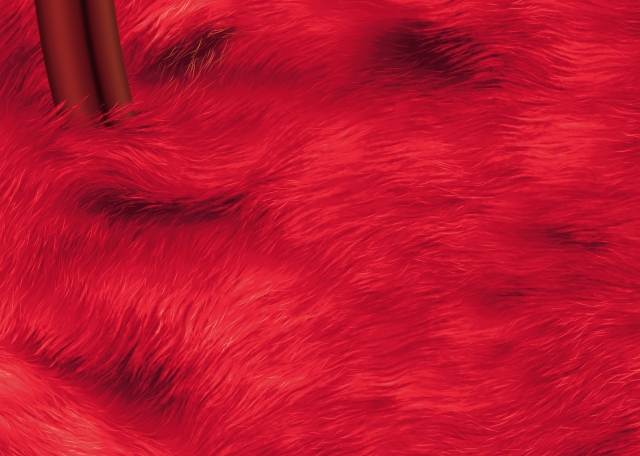
This texture is drawn by a WebGL 2 fragment shader. Its source:

```glsl
#version 300 es
precision highp float;
// Long red fur with combed strands, shadowed creases and a leather strap at the upper left.
uniform vec2 u_resolution;
out vec4 fragColor;

float hash(vec2 p) {
  vec3 q = fract(p.xyx * 0.1031);
  q += dot(q, q.yzx + 33.33);
  return fract((q.x + q.y) * q.z);
}

float noise(vec2 p) {
  vec2 i = floor(p), f = fract(p);
  f = f * f * (3.0 - 2.0 * f);
  return mix(mix(hash(i), hash(i + vec2(1, 0)), f.x),
             mix(hash(i + vec2(0, 1)), hash(i + vec2(1, 1)), f.x), f.y);
}

vec2 heading(float a) { return vec2(cos(a), sin(a)); }

// Coordinates of d along and across the direction a
vec2 align(vec2 d, float a) {
  vec2 h = heading(a);
  return vec2(dot(d, h), dot(d, vec2(-h.y, h.x)));
}

float blob(vec2 p, vec2 centre, vec2 radius, float a) {
  vec2 d = align(p - centre, a) / radius;
  return exp(-dot(d, d));
}

// Combing direction of the pelt
float flowAngle(vec2 p) {
  float a = mix(0.9, 0.0, smoothstep(0.3, 0.95, p.x));
  a += 0.3 * smoothstep(0.6, 0.0, p.y) * smoothstep(0.6, 1.2, p.x);
  a = mix(a, -0.35, blob(p, vec2(0.32, 0.64), vec2(0.17, 0.09), -0.2));
  a = mix(a, -0.6, smoothstep(-0.03, 0.03, 0.25 - 0.6 * p.x - p.y));
  return a + 0.7 * (noise(p * 5.0) - 0.5) + 0.6 * (noise(p * 17.0 + 7.0) - 0.5);
}

// Broad light and shadow of the folds
float relief(vec2 p) {
  float z = 1.1 * blob(p, vec2(0.37, 0.62), vec2(0.17, 0.05), -0.25);
  z += 1.6 * blob(p, vec2(0.08, 0.06), vec2(0.22, 0.11), -0.5);
  z += 0.6 * blob(p, vec2(0.78, 0.66), vec2(0.32, 0.12), 0.5);
  z += 0.7 * blob(p, vec2(0.50, 0.36), vec2(0.20, 0.14), 0.8);
  z += 0.4 * blob(p, vec2(0.75, 0.12), vec2(0.40, 0.10), 0.1);
  z += 1.2 * blob(p, vec2(0.40, 0.98), vec2(0.13, 0.04), 0.2);
  z -= 2.2 * blob(p, vec2(0.93, 0.89), vec2(0.13, 0.06), -0.2);
  z -= 2.0 * blob(p, vec2(0.35, 0.54), vec2(0.17, 0.035), -0.1);
  z -= 1.5 * blob(p, vec2(0.54, 0.59), vec2(0.11, 0.03), 0.6);
  z -= 1.8 * blob(p, vec2(1.26, 0.47), vec2(0.13, 0.025), -0.15);
  z -= 1.5 * blob(p, vec2(1.12, 0.36), vec2(0.18, 0.045), 0.15);
  z -= 1.6 * blob(p, vec2(0.36, 0.12), vec2(0.13, 0.09), -0.6);
  z -= 2.2 * blob(p, vec2(0.11, 0.21), vec2(0.11, 0.03), -0.5);
  z -= 2.6 * blob(p, vec2(0.40, 0.88), vec2(0.12, 0.04), 0.45);
  z -= 1.2 * blob(p, vec2(0.04, 0.88), vec2(0.08, 0.14), 0.0);
  z -= 0.6 * blob(p, vec2(0.12, 0.42), vec2(0.18, 0.12), 0.5);
  return z + 1.8 * (noise(p * vec2(4, 6)) - 0.5) + 1.3 * (noise(p * vec2(11, 18) + 3.0) - 0.5);
}

// Soft hair: grain smeared along the combing direction
float combedGrain(vec2 p) {
  vec2 ahead = p, behind = p;
  float sum = 0.0;
  for (int i = 0; i < 12; i++) {
    sum += noise(ahead * 210.0) + noise(behind * 210.0);
    ahead += 0.0024 * heading(flowAngle(ahead));
    behind -= 0.0024 * heading(flowAngle(behind));
  }
  return 12.0 * (sum / 24.0 - 0.5);
}

// Single crisp hairs: x = lit amount, y = shaded amount
vec2 strands(vec2 p) {
  vec2 cover = vec2(0);
  float px = 1.0 / 364.0;
  for (int layer = 0; layer < 7; layer++)
  for (int j = -1; j <= 1; j++)
  for (int i = -1; i <= 1; i++) {
    vec2 cell = floor(p * 29.0) + vec2(i, j);
    vec2 seed = cell + 57.0 * float(layer + 1);
    vec2 root = (cell + vec2(hash(seed), hash(seed + 13.7))) / 29.0;
    float kind = hash(seed + 31.3), reach = mix(0.010, 0.031, hash(seed + 5.1));
    vec2 d = align(p - root, flowAngle(root) + 0.8 * (hash(seed + 71.9) - 0.5));
    d.y -= 6.0 * (kind - 0.5) * d.x * d.x;
    float taper = max(0.0, 1.0 - d.x * d.x / (reach * reach));
    float line = taper * (1.0 - smoothstep(0.0, 0.0006 + px * 0.6, abs(d.y)));
    line *= 0.2 + 1.0 * noise(root * 7.0 + 20.0);
    if (kind < 0.3) cover.y = max(cover.y, line);
    else cover.x = max(cover.x, line * (0.15 + kind * kind * kind));
  }
  return cover;
}

// Tone ramp from deep shadow to pale sheen
vec3 furColour(float z) {
  vec3 c = mix(vec3(0.30, 0.03, 0.09), vec3(0.44, 0.05, 0.13), smoothstep(-2.8, -1.8, z));
  c = mix(c, vec3(0.62, 0.05, 0.15), smoothstep(-1.8, -0.95, z));
  c = mix(c, vec3(0.72, 0.05, 0.16), smoothstep(-0.95, -0.25, z));
  c = mix(c, vec3(0.80, 0.07, 0.18), smoothstep(-0.25, 0.45, z));
  c = mix(c, vec3(0.91, 0.14, 0.22), smoothstep(0.45, 1.3, z));
  c = mix(c, vec3(0.89, 0.24, 0.27), smoothstep(1.3, 2.1, z));
  return mix(c, vec3(0.98, 0.46, 0.42), smoothstep(2.1, 3.4, z));
}

void main() {
  vec2 p = gl_FragCoord.xy / u_resolution.y;
  float grain = combedGrain(p);
  vec2 hair = strands(p);
  // Out-of-focus fur along the top is smoother
  float crisp = 1.0 - 0.6 * blob(p, vec2(0.62, 0.88), vec2(0.24, 0.14), 0.4);
  float z = relief(p + 0.018 * grain * heading(flowAngle(p)));
  z += crisp * (0.4 * grain + 1.7 * hair.x - 0.5 * hair.y) - 0.05;
  vec3 colour = furColour(z);

  // Golden hairs over the dark pocket and in the lower left corner
  float warm = blob(p, vec2(0.43, 0.89), vec2(0.14, 0.07), 0.45)
             + 0.5 * blob(p, vec2(0.08, 0.05), vec2(0.22, 0.12), -0.5);
  colour = mix(colour, vec3(0.88, 0.42, 0.22), 0.8 * warm * hair.x);

  // Curved strap with a dark seam, its foot buried in fur
  float drop = (1.0 - p.y) / 0.25;
  float u = (p.x - 0.163 - 0.03 * drop - 0.018 * drop * drop) / 0.088;
  vec3 leather = mix(vec3(0.34, 0.05, 0.08), vec3(0.56, 0.13, 0.13), exp(-9.0 * (u + 0.45) * (u + 0.45)));
  leather = mix(leather, vec3(0.52, 0.17, 0.13), smoothstep(0.3, 0.8, u));
  leather *= 1.0 - 0.6 * exp(-90.0 * (u - 0.22) * (u - 0.22));
  leather *= 1.0 - 0.3 * smoothstep(0.75, 1.0, abs(u));
  float strap = 1.0 - smoothstep(0.96, 1.02, abs(u));
  strap *= smoothstep(0.73, 0.77, p.y - 0.02 * grain - 0.03 * hair.x);
  fragColor = vec4(mix(colour, leather, strap), 1.0);
}
```
